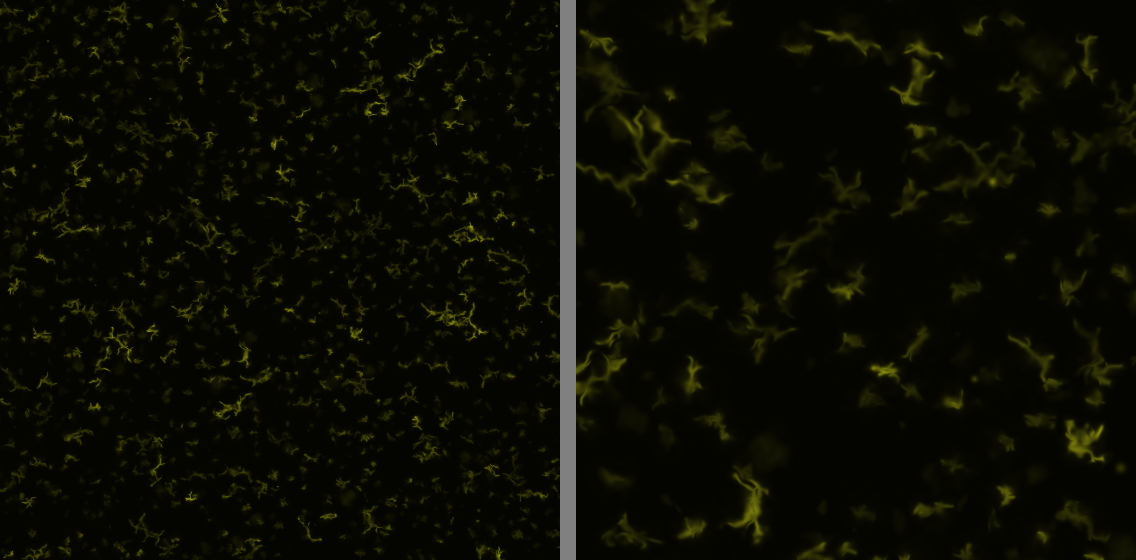
Left, the full canvas; right, a detail of the centre.
A three.js fragment shader for this texture:

```glsl
// Sparse yellow branching cells, fragments and soft blobs glowing on near-black.
#define BACKGROUND vec3(0.013, 0.013, 0.001)
#define GLOW_COLOUR vec3(0.98, 1.0, 0.1)
#define BRANCH_WIDTH 0.0027
#define HALO 0.16
#define WIGGLE 0.009
#define LARGE_GRID 10.0
#define MEDIUM_GRID 21.0
#define SMALL_GRID 38.0
#define BLOB_GRID 18.0
#define DOT_GRID 44.0
#define SPECK_GRID 16.0
#define TAU 6.2831853

varying vec2 vUv;

float hash(vec2 p) {
  vec3 q = fract(vec3(p.xyx) * 0.1031);
  q += dot(q, q.yzx + 33.33);
  return fract((q.x + q.y) * q.z);
}

vec2 hash2(vec2 p) {
  return vec2(hash(p + 17.3), hash(p + 71.9));
}

float noise(vec2 p) {
  vec2 i = floor(p);
  vec2 f = fract(p);
  f = f * f * (3.0 - 2.0 * f);
  return mix(mix(hash(i), hash(i + vec2(1.0, 0.0)), f.x),
             mix(hash(i + vec2(0.0, 1.0)), hash(i + 1.0), f.x), f.y);
}

vec2 direction(float angle) {
  return vec2(1.15 * cos(angle), 0.9 * sin(angle));
}

// Squared distance to a tapering segment, in units of its local width.
float taper(vec2 p, vec2 a, vec2 b, float widthA, float widthB) {
  vec2 ab = b - a;
  float t = clamp(dot(p - a, ab) / dot(ab, ab), 0.0, 1.0);
  vec2 d = (p - a - ab * t) / mix(widthA, widthB, t);
  return dot(d, d);
}

// One cell: a small body with two opposed kinked arms, sometimes more, and side twigs.
float cellShape(vec2 p, vec2 id, float reach, float width) {
  float turn = TAU * hash(id + 3.1);
  float nearest = dot(p, p) / (width * width * 1.9);
  for (int i = 0; i < 4; i++) {
    float k = float(i);
    vec2 r = hash2(id + k * 5.7);
    vec2 s = hash2(id + k * 9.1 + 40.0);
    if (i > 1 && s.x < 0.65) continue;
    float angle = turn + k * TAU * 0.42 + (r.x - 0.5) * 1.1;
    float bend = (s.y < 0.5 ? -1.0 : 1.0) * mix(0.3, 1.1, r.x);
    float arm = reach * mix(0.35, 1.0, r.y);
    vec2 elbow = direction(angle) * arm * 0.5;
    vec2 tip = elbow + direction(angle + bend) * arm * 0.6;
    vec2 twig = elbow + direction(angle - bend * 1.3) * arm * 0.3;
    nearest = min(nearest, taper(p, vec2(0.0), elbow, width, width * 0.9));
    nearest = min(nearest, taper(p, elbow, tip, width * 0.9, width * 0.65));
    nearest = min(nearest, taper(p, elbow, twig, width * 0.75, width * 0.55));
  }
  return exp(-nearest) + HALO * exp(-nearest / 7.0);
}

// Scatter cells over a jittered grid.
float cells(vec2 p, float grid, float seed, float share, float reach, float width, float power) {
  float glow = 0.0;
  vec2 home = floor(p * grid);
  for (int y = -1; y <= 1; y++) {
    for (int x = -1; x <= 1; x++) {
      vec2 id = home + vec2(float(x), float(y));
      vec2 key = id + seed;
      if (hash(key) > share) continue;
      vec2 centre = (id + 0.1 + 0.8 * hash2(key)) / grid;
      float level = hash(key + 8.3);
      float size = reach * mix(0.6, 1.15, hash(key + 23.7));
      float shape = cellShape(p - centre, key, size, width * mix(1.15, 0.95, level));
      glow = max(glow, shape * power * mix(0.3, 1.0, level * level));
    }
  }
  return glow;
}

// Scatter round spots; softness 1 gives fuzzy edges.
float spots(vec2 p, float grid, float seed, float share, float radius, float softness) {
  float glow = 0.0;
  vec2 home = floor(p * grid);
  for (int y = -1; y <= 1; y++) {
    for (int x = -1; x <= 1; x++) {
      vec2 id = home + vec2(float(x), float(y));
      vec2 key = id + seed;
      if (hash(key) > share) continue;
      vec2 d = p - (id + hash2(key)) / grid;
      float size = radius * mix(0.5, 1.3, hash(key + 6.1));
      float k = dot(d, d) / (size * size);
      glow += mix(exp(-k), exp(-k * k), 1.0 - softness) * mix(0.35, 1.0, hash(key + 12.9));
    }
  }
  return glow;
}

void main() {
  vec2 p = vUv;
  vec2 wander = vec2(noise(p * 75.0), noise(p * 75.0 + 50.0)) - 0.5;
  vec2 ripple = vec2(noise(p * 210.0 + 9.0), noise(p * 210.0 + 90.0)) - 0.5;
  vec2 q = p + WIGGLE * (wander + 0.5 * ripple);

  float branches = cells(q, LARGE_GRID, 100.0, 0.52, 0.042, BRANCH_WIDTH, 0.27);
  branches = max(branches, cells(q, MEDIUM_GRID, 200.0, 0.5, 0.019, BRANCH_WIDTH * 0.95, 0.3));
  branches = max(branches, cells(q, SMALL_GRID, 300.0, 0.38, 0.007, BRANCH_WIDTH * 0.9, 0.2));

  // Uneven staining gives the arms a beaded look.
  float beads = noise(p * 120.0) * noise(p * 120.0 + 63.0);
  float mottle = 0.3 + 1.4 * beads + 0.75 * noise(p * 240.0 + 31.0);
  float blobs = 0.075 * spots(q, BLOB_GRID, 400.0, 0.28, 0.0095, 0.3);
  float dots = 0.06 * spots(q, DOT_GRID, 600.0, 0.3, 0.0042, 0.8);
  float specks = 0.4 * spots(p, SPECK_GRID, 500.0, 0.12, 0.0024, 1.0);
  float grain = 0.006 * noise(p * 330.0) + 0.004 * noise(p * 9.0);

  float glow = branches * mottle + (blobs + dots) * (0.5 + 0.5 * mottle) + specks + grain;
  gl_FragColor = vec4(BACKGROUND + GLOW_COLOUR * glow, 1.0);
}
```
